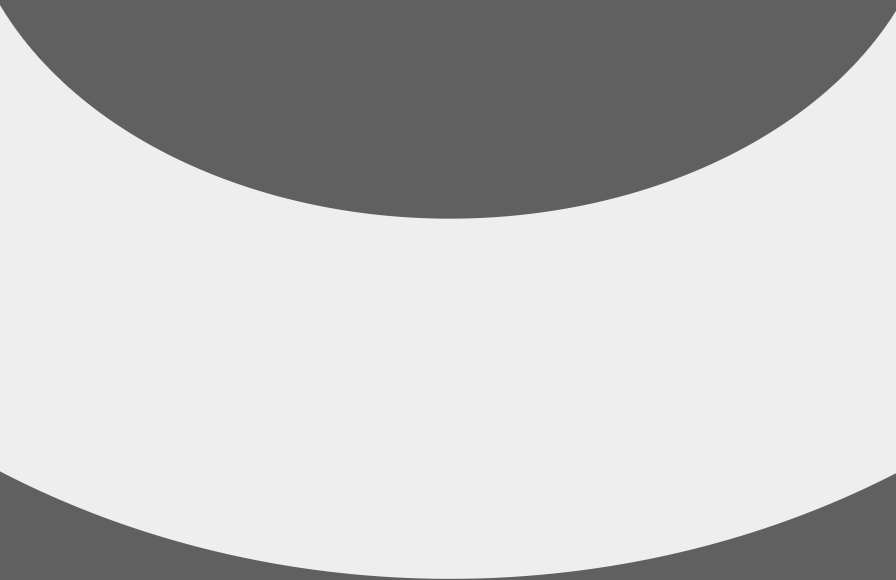
This background is drawn by a Shadertoy shader. Its source:

```glsl
const vec3 CHARCOAL = vec3(0.376);
const vec3 PALE_GREY = vec3(0.934);

// Approximate signed distance to an ellipse, negative inside
float ellipseDistance(vec2 p, vec2 radii) {
    float scaled = length(p / radii);
    float slope = length(p / (radii * radii));
    return scaled * (scaled - 1.0) / max(slope, 1e-4);
}

// Signed distance to the band between two concentric ellipses
float bandDistance(vec2 p, vec2 innerRadii, vec2 outerRadii) {
    return max(ellipseDistance(p, outerRadii), -ellipseDistance(p, innerRadii));
}

// Antialiased coverage of a shape, one pixel wide at its edge
float coverage(float signedDistance, float pixel) {
    return clamp(0.5 - signedDistance / pixel, 0.0, 1.0);
}

void mainImage(out vec4 fragColor, in vec2 fragCoord) {
    // Canvas height is one unit
    float pixel = 1.0 / iResolution.y;
    vec2 uv = fragCoord * pixel;

    // Broad elliptical ring centred above the top edge
    vec2 ringCenter = vec2(0.7755, 1.230);
    vec2 innerRadii = vec2(0.8434, 0.607);
    vec2 outerRadii = vec2(1.468, 1.228);
    float ring = bandDistance(uv - ringCenter, innerRadii, outerRadii);

    vec3 color = mix(CHARCOAL, PALE_GREY, coverage(ring, pixel));
    fragColor = vec4(color, 1.0);
}
```
